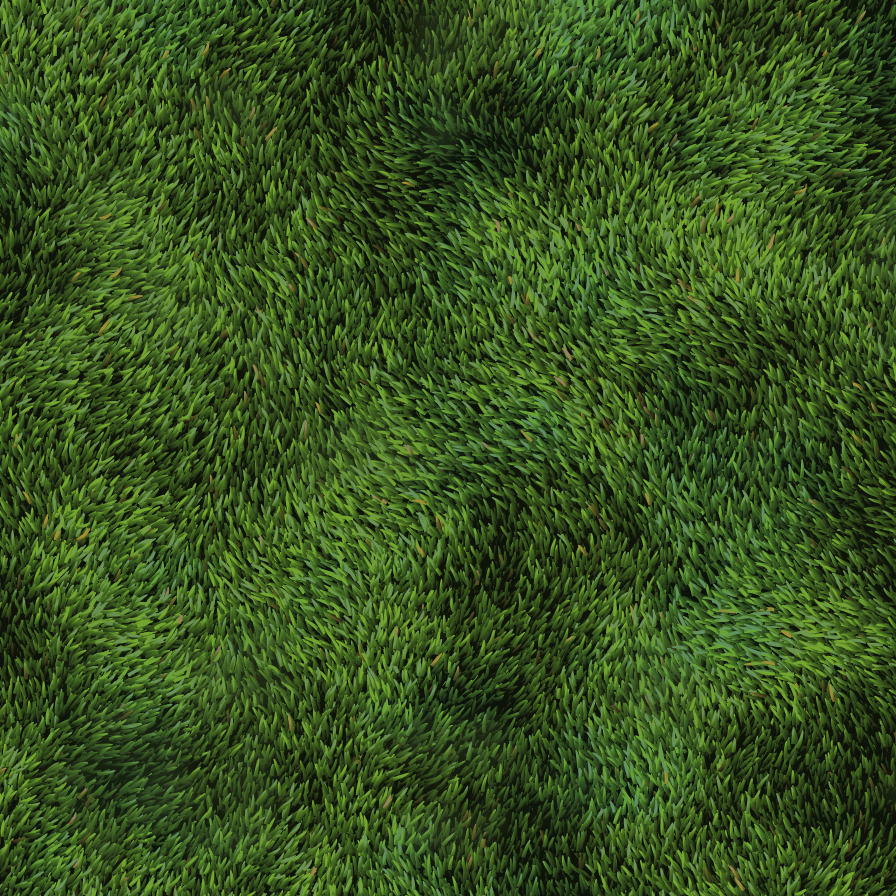
A Shadertoy shader for this texture:

```glsl
// Dense mossy turf seen from above: short tapered blades are scattered in
// stacked jittered grids, combed by a noise flow field into tufts, and
// shaded from dark roots to bright tips with broad light and dark patches.

vec4 hash4(vec2 p) {
    float s = dot(p, vec2(127.1, 311.7));
    return fract(sin(vec4(s, s + 17.3, s + 41.9, s + 73.1)) * 43758.5453);
}

float hash(vec2 p) {
    return fract(sin(dot(p, vec2(127.1, 311.7))) * 43758.5453);
}

float noise(vec2 p) {
    vec2 i = floor(p), f = fract(p);
    f = f * f * (3.0 - 2.0 * f);
    return mix(mix(hash(i), hash(i + vec2(1, 0)), f.x),
               mix(hash(i + vec2(0, 1)), hash(i + vec2(1, 1)), f.x), f.y);
}

float fbm(vec2 p) {
    return 0.55 * noise(p) + 0.3 * noise(p * 2.1 + 5.7) + 0.15 * noise(p * 4.3 + 11.2);
}

// Grass colour for a tone from 0 (deep shade) to 1 (lit tip)
vec3 grassRamp(float tone, vec3 tipColor) {
    vec3 c = mix(vec3(0.05, 0.075, 0.03), vec3(0.15, 0.22, 0.08), clamp(tone / 0.23, 0.0, 1.0));
    c = mix(c, vec3(0.22, 0.34, 0.11), clamp((tone - 0.23) / 0.27, 0.0, 1.0));
    c = mix(c, vec3(0.30, 0.46, 0.12), clamp((tone - 0.5) / 0.24, 0.0, 1.0));
    return mix(c, tipColor, clamp((tone - 0.74) / 0.18, 0.0, 1.0));
}

void mainImage(out vec4 fragColor, in vec2 fragCoord) {
    vec2 uv = fragCoord / iResolution.y;
    float pixel = 1.0 / iResolution.y;
    const float cell = 0.0125;
    const int layers = 8;

    // Broad patches of light, cool tint and pale haze
    float light = fbm(uv * 7.0 + 31.0) - 0.5;
    float cool = smoothstep(0.45, 0.75, fbm(uv * 6.0 + 57.0));
    float haze = smoothstep(0.55, 0.8, fbm(uv * 8.0 + 83.0));

    vec3 color = vec3(0.05, 0.07, 0.03);

    for (int k = 0; k < layers; k++) {
        float depth = float(k) / float(layers - 1);
        vec2 grid = uv / cell + float(k) * vec2(0.37, 0.61);
        vec2 home = floor(grid);

        for (int j = 0; j < 9; j++) {
            vec2 id = home + vec2(j % 3 - 1, j / 3 - 1);
            vec4 rnd = hash4(id + float(k) * vec2(19.0, 47.0));
            vec2 offset = (grid - id - rnd.xy) * cell;
            float halfLength = 0.0115 * mix(0.65, 1.0, rnd.z);
            if (dot(offset, offset) > cell * cell) continue;

            // Blade direction follows the flow at its own cell
            vec2 place = id * cell;
            float flow = 0.65 * noise(place * 6.0 + 3.0) + 0.35 * noise(place * 15.0 + 9.0);
            float angle = 1.65 + 3.4 * (flow - 0.5) + 1.0 * (rnd.w - 0.5);
            vec2 along = vec2(cos(angle), sin(angle));
            float u = dot(offset, along) / halfLength;
            float v = dot(offset, vec2(-along.y, along.x));
            v += 0.003 * (rnd.x - 0.5) * u * u;

            // Tapered outline with smooth edges
            float t = 0.5 + 0.5 * u;
            float width = 0.0021 * sqrt(max(1.0 - t * t, 0.0));
            float cover = clamp((width - abs(v)) / pixel + 0.5, 0.0, 1.0);
            cover *= smoothstep(1.0, 1.0 - pixel / halfLength, abs(u));
            if (cover <= 0.0) continue;

            // Tone from depth, blade, position along it and the lit side
            float blade = fract(rnd.z * 7.0 + rnd.y * 3.0);
            float tone = 0.5 + 0.95 * (depth - 0.8) + 0.65 * (blade - 0.5)
                       + 0.65 * (t - 0.5) + 1.0 * light
                       + 0.16 * clamp(v / 0.002, -1.0, 1.0);
            float pale = smoothstep(0.45, 0.75, fract(rnd.w * 5.0 + rnd.x));
            vec3 tip = mix(vec3(0.46, 0.65, 0.18), vec3(0.43, 0.58, 0.33), pale);
            vec3 bladeColor = grassRamp(tone, tip);

            // A few dry straws among the green
            float dry = step(0.98, fract(rnd.x * 11.0 + rnd.z));
            bladeColor = mix(bladeColor, bladeColor * vec3(1.4, 0.88, 1.1), dry);
            color = mix(color, bladeColor, cover);
        }
    }

    color *= mix(vec3(1.0), vec3(0.88, 0.98, 1.2), cool);
    color = mix(color, vec3(0.33, 0.46, 0.24), 0.22 * haze);
    fragColor = vec4(color, 1.0);
}
```
